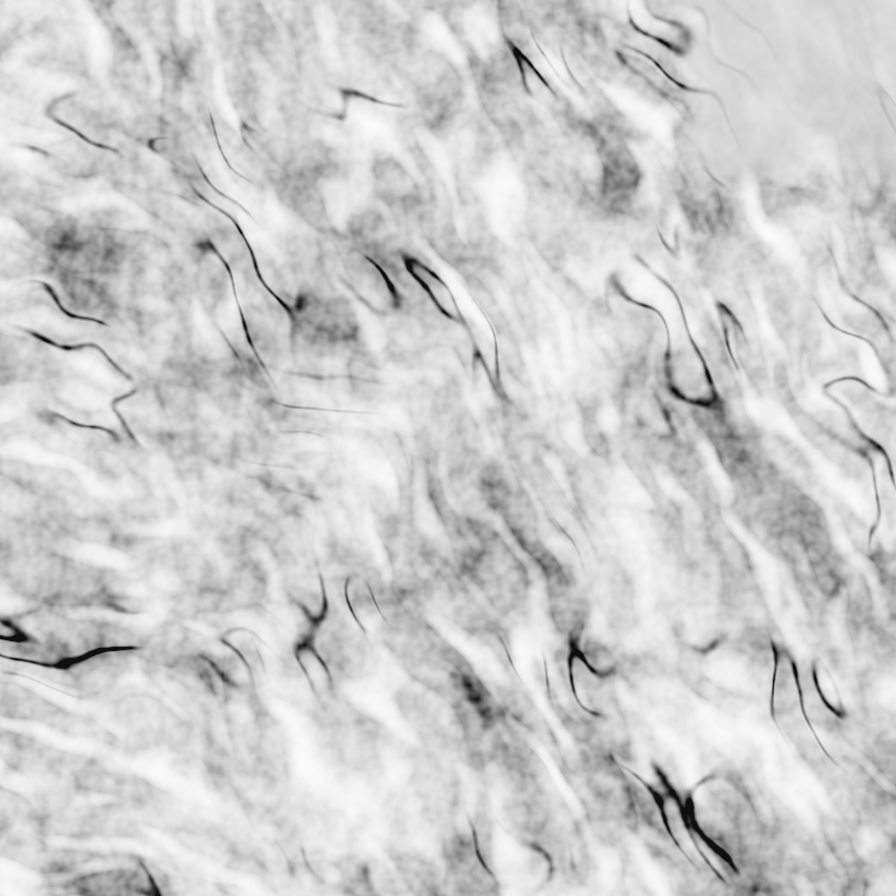
This texture map is drawn by a WebGL 1 fragment shader. Its source:

```glsl
precision highp float;
// Rough whitewashed stone: pale slanting folds, grey worn patches and short dark cracks.
uniform vec2 u_resolution;

// Gradient noise, signed, with a spread of about 0.25
vec2 gradientAt(vec2 cell) {
  float angle = 6.2832 * fract(sin(dot(cell, vec2(127.1, 311.7))) * 43758.55);
  return vec2(cos(angle), sin(angle));
}

float noise(vec2 p) {
  vec2 i = floor(p), f = fract(p);
  vec2 w = f * f * f * (f * (f * 6.0 - 15.0) + 10.0);
  vec2 e = vec2(1.0, 0.0);
  float low = mix(dot(gradientAt(i), f), dot(gradientAt(i + e), f - e), w.x);
  float high = mix(dot(gradientAt(i + e.yx), f - e.yx), dot(gradientAt(i + 1.0), f - 1.0), w.x);
  return mix(low, high, w.y);
}

float fbm(vec2 p) {
  float sum = 0.0, amplitude = 1.0;
  for (int i = 0; i < 4; i++) {
    sum += amplitude * noise(p);
    p = mat2(0.8, 0.6, -0.6, 0.8) * p * 2.1 + 11.3;
    amplitude *= 0.55;
  }
  return sum;
}

// Folds stretched along a direction: shaded sides, sharp creases and broken cracks
float folds(vec2 p, vec2 dir) {
  vec2 q = vec2(dot(p, dir) * 6.5, dot(p, vec2(-dir.y, dir.x)) * 19.0);
  float broad = noise(q);
  float thin = noise(q * 2.1 + 7.0);
  float shade = 2.2 * broad + 1.4 * thin;
  float crease = 2.4 * (abs(thin + 0.5 * broad) - 0.2);
  float line = 1.0 - smoothstep(0.0, 0.11, abs(noise(q * 1.3 + 31.0)));
  float crack = line * smoothstep(0.08, 0.33, noise(q * vec2(0.9, 0.4) + 53.0));
  return shade + crease - 2.1 * crack;
}

void main() {
  vec2 uv = gl_FragCoord.xy / u_resolution;

  // Bend the surface so that the folds curve
  vec2 p = uv + 0.05 * vec2(noise(uv * 5.0 + 3.0), noise(uv * 5.0 + 19.0));
  p += 0.016 * vec2(noise(uv * 17.0 + 41.0), noise(uv * 17.0 + 67.0));

  // Steep folds over most of the face, flatter ones towards the lower left
  float flatter = smoothstep(0.2, -0.2, uv.x + 0.45 * uv.y - 0.45 + 0.5 * noise(uv * 4.0 + 5.0));
  float relief = mix(folds(p, vec2(0.5, -0.866)), folds(p + 2.7, vec2(0.94, -0.34)), flatter);

  // Worn grey patches, lumpy grain and fine grit
  float patches = 1.7 * fbm(p * 4.2 + 23.0);
  float lumps = 1.0 * noise(p * vec2(34.0, 28.0) + 9.0);
  float grit = 0.7 * noise(uv * 75.0) + 0.4 * noise(uv * 130.0 + 15.0);
  float tone = 0.08 + patches + relief + lumps + grit;

  // Smooth, dull slab in the upper right corner
  vec2 slab = smoothstep(vec2(-0.03), vec2(0.03), p - vec2(0.77, 0.8));
  tone = mix(tone, 0.05 + 0.25 * tone, slab.x * slab.y);

  // Compress the lights and deepen the hollows
  float grey = 1.0 - 0.165 * exp(-0.66 * tone);
  gl_FragColor = vec4(vec3(clamp(grey, 0.06, 0.98)), 1.0);
}
```
